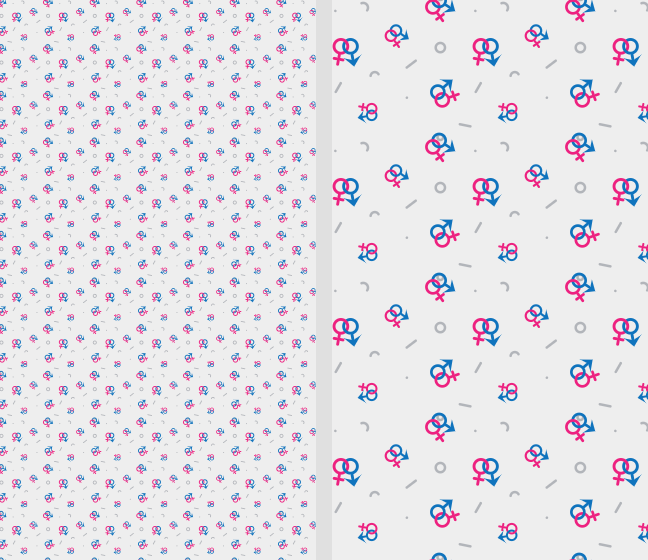
Left, the full canvas; right, a detail of the centre.
Reproduce this pattern procedurally as a WebGL 2 fragment shader.

```glsl
#version 300 es
precision highp float;
// Seamless tile of interlocked ring pairs (pink with a cross, blue with an arrow)
// among small grey confetti: rings, arcs, dashes and dots. Every part is a distance
// function evaluated in a wrapped tile cell, so parts may cross the tile border.

#define TILES_DOWN 12.0
#define RING_HALF_WIDTH 0.21
#define RING_OFFSET 0.70
#define STEM_SPLAY 0.18
#define CONFETTI_HALF_WIDTH 0.009
#define ARC_HALF_SPAN 1.25
#define PAPER vec3(0.932)
#define PINK vec3(0.93, 0.13, 0.50)
#define BLUE vec3(0.06, 0.45, 0.74)
#define GREY vec3(0.70, 0.71, 0.73)

uniform vec2 u_resolution;
out vec4 fragColor;

// Pairs: centre, turn, ring radius
const vec4 PAIRS[5] = vec4[5](
    vec4(0.355, 0.625, 0.00, 0.049), vec4(0.065, 0.335, 2.09, 0.046),
    vec4(0.030, 0.945, 0.80, 0.046), vec4(0.720, 0.740, 0.80, 0.037),
    vec4(0.510, 0.200, -1.57, 0.034));
// Dashes: centre, angle, half length (zero makes a dot)
const vec4 DASHES[5] = vec4[5](
    vec4(0.823, 0.542, 0.65, 0.040), vec4(0.302, 0.375, 1.05, 0.036),
    vec4(0.208, 0.105, -0.20, 0.038), vec4(0.792, 0.302, 0.0, 0.0),
    vec4(0.281, 0.922, 0.0, 0.0));
// Arcs: centre, direction of the crown, radius
const vec4 ARCS[2] = vec4[2](
    vec4(0.480, 0.945, -0.90, 0.034), vec4(0.563, 0.455, 0.20, 0.030));
// Rings: centre, radius
const vec3 RINGS[2] = vec3[2](vec3(0.031, 0.660, 0.033), vec3(0.031, 0.020, 0.020));

// Offset from a centre to the nearest repeat of the cell
vec2 wrapped(vec2 p, vec2 centre) {
    return fract(p - centre + 0.5) - 0.5;
}

// Coordinates of p in a frame turned counterclockwise
vec2 inFrame(vec2 p, float turn) {
    float c = cos(turn), s = sin(turn);
    return vec2(c * p.x + s * p.y, c * p.y - s * p.x);
}

float coverage(float d, float pixel) {
    return clamp(0.5 - d / pixel, 0.0, 1.0);
}

float segment(vec2 p, vec2 a, vec2 b) {
    vec2 ab = b - a;
    return length(p - a - ab * clamp(dot(p - a, ab) / dot(ab, ab), 0.0, 1.0));
}

float ring(vec2 p, float radius) {
    return abs(length(p) - radius);
}

float arc(vec2 p, float radius) {
    p.x = abs(p.x);
    vec2 tip = radius * vec2(sin(ARC_HALF_SPAN), cos(ARC_HALF_SPAN));
    return atan(p.x, p.y) < ARC_HALF_SPAN ? ring(p, radius) : length(p - tip);
}

// Unit ring with a crossed stem pointing down
float crossSign(vec2 p) {
    float stem = segment(p, vec2(0.0, -1.0), vec2(0.0, -2.65));
    float bar = segment(p, vec2(-0.65, -1.9), vec2(0.65, -1.9));
    return min(ring(p, 1.0), min(stem, bar)) - RING_HALF_WIDTH;
}

// Unit ring with a swept arrowhead pointing down
float arrowSign(vec2 p) {
    float stem = segment(p, vec2(0.0, -1.0), vec2(0.0, -2.1));
    float side = abs(p.x);
    float back = 0.93 * (p.y + 2.05 - 0.4 * side);
    float tip = dot(vec2(side, p.y + 3.0), vec2(0.762, -0.648));
    return min(min(ring(p, 1.0), stem) - RING_HALF_WIDTH, max(back, tip));
}

// Rings weave: pink passes over at one crossing, blue at the other
vec3 drawPair(vec3 colour, vec2 p, vec4 pair, float pixel) {
    vec2 q = inFrame(wrapped(p, pair.xy), pair.z) / pair.w;
    q.y -= 0.9;
    float unitPixel = pixel / pair.w;
    vec2 offset = vec2(RING_OFFSET, 0.0);
    float pink = coverage(crossSign(inFrame(q + offset, -STEM_SPLAY)), unitPixel);
    float blue = coverage(arrowSign(inFrame(q - offset, STEM_SPLAY)), unitPixel);
    vec3 pinkOver = mix(mix(colour, BLUE, blue), PINK, pink);
    vec3 blueOver = mix(mix(colour, PINK, pink), BLUE, blue);
    return mix(blueOver, pinkOver, coverage(-q.y, unitPixel));
}

void main() {
    vec2 p = gl_FragCoord.xy / u_resolution.y * TILES_DOWN;
    float pixel = TILES_DOWN / u_resolution.y;

    // Grey confetti
    float d = 1.0;
    for (int i = 0; i < 5; i++) {
        vec2 q = inFrame(wrapped(p, DASHES[i].xy), DASHES[i].z);
        q.x -= clamp(q.x, -DASHES[i].w, DASHES[i].w);
        d = min(d, length(q));
    }
    for (int i = 0; i < 2; i++) {
        d = min(d, arc(inFrame(wrapped(p, ARCS[i].xy), ARCS[i].z), ARCS[i].w));
        d = min(d, ring(wrapped(p, RINGS[i].xy), RINGS[i].z));
    }
    vec3 colour = mix(PAPER, GREY, coverage(d - CONFETTI_HALF_WIDTH, pixel));

    // Coloured pairs
    for (int i = 0; i < 5; i++) colour = drawPair(colour, p, PAIRS[i], pixel);
    fragColor = vec4(colour, 1.0);
}
```
